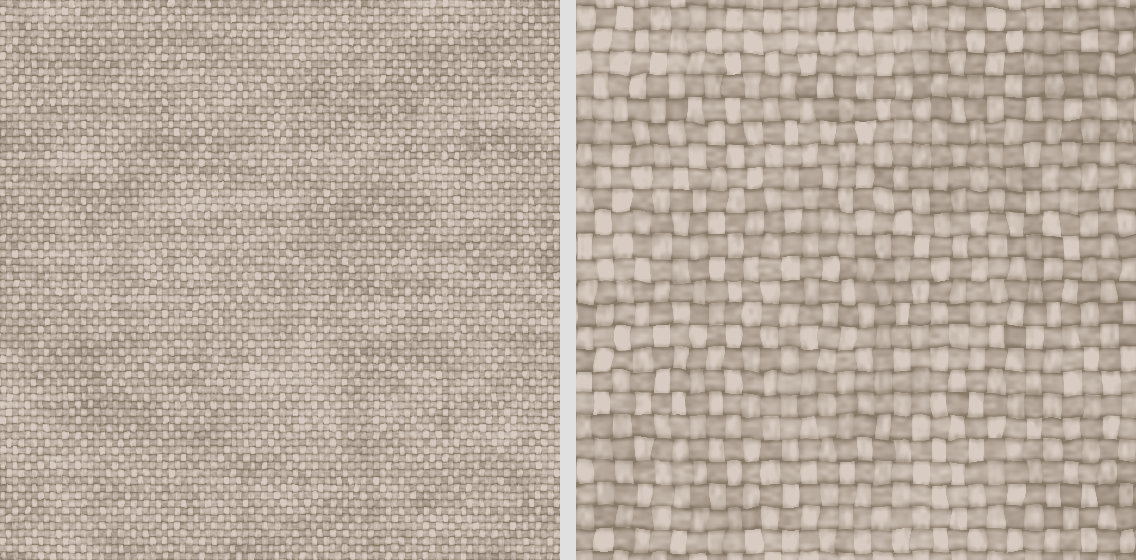
Left, the full canvas; right, a detail of the centre.
Reproduce this texture procedurally as a Shadertoy shader.

```glsl
// Beige plain-weave linen: 90 pale warp threads crossing 74 darker weft threads.

float hash(vec2 p) {
    vec3 q = fract(p.xyx * vec3(0.1031, 0.1030, 0.0973));
    q += dot(q, q.yzx + 33.33);
    return fract((q.x + q.y) * q.z);
}

float noise(vec2 p) {
    vec2 i = floor(p), f = fract(p);
    f = f * f * (3.0 - 2.0 * f);
    return mix(mix(hash(i), hash(i + vec2(1, 0)), f.x),
               mix(hash(i + vec2(0, 1)), hash(i + vec2(1, 1)), f.x), f.y);
}

// Rounded cross-section of a yarn, 1 at its axis and 0 at its edge
float yarnProfile(float offset, float radius) {
    float t = offset / radius;
    return sqrt(max(1.0 - t * t, 0.0));
}

void mainImage(out vec4 fragColor, in vec2 fragCoord) {
    vec2 uv = fragCoord / iResolution.xy;

    // Thread grid; the rows run straighter than the columns
    vec2 weave = uv * vec2(90.0, 74.0);
    weave += vec2(0.30, 0.16) * (vec2(noise(weave * vec2(0.35, 0.22)),
                                      noise(weave * vec2(0.22, 0.35) + 57.0)) - 0.5);
    weave += vec2(0.26, 0.16) * (vec2(noise(weave * 1.3 + 11.0),
                                      noise(weave * 1.3 + 83.0)) - 0.5);
    vec2 cell = floor(weave);
    vec2 local = weave - cell - 0.5;
    float side = 1.0 - 2.0 * mod(cell.x + cell.y, 2.0);

    // Yarns swell and thin along their length
    float warpRadius = 0.38 + 0.14 * noise(vec2(cell.x * 7.3, weave.y * 0.6));
    float weftRadius = 0.44 + 0.10 * noise(vec2(weave.x * 0.4, cell.y * 9.1 + 31.0));
    float warpRound = yarnProfile(local.x, warpRadius);
    float weftRound = yarnProfile(local.y, weftRadius);

    // Each yarn rises and dips in turn; the higher one shows
    float warpWave = side * cos(3.14159 * local.y);
    float weftWave = -side * cos(3.14159 * local.x);
    float warpHeight = warpWave + 1.2 * warpRound;
    float weftHeight = weftWave + 1.2 * weftRound;
    float warpOnTop = smoothstep(-0.20, 0.30, warpHeight - weftHeight - 0.05);

    // Fine fibres lie along each yarn
    float warpFibre = noise(uv * vec2(400.0, 150.0)) - 0.5;
    float weftFibre = noise(uv * vec2(150.0, 360.0) + 19.0) - 0.5;

    // Tone from roundness, height, fibre and the dye of each stitch
    float warpTone = 0.44 + 0.30 * warpRound + 0.22 * warpWave + 0.32 * warpFibre
                   + 0.28 * (hash(cell + 5.0) - 0.5);
    float weftTone = 0.16 + 0.34 * weftRound + 0.10 * weftWave + 0.32 * weftFibre
                   + 0.24 * (noise(vec2(weave.x * 0.45, cell.y * 3.7)) - 0.5);
    float tone = mix(weftTone, warpTone, warpOnTop);

    // Shadows: deep lines between rows, softer pits at the stitch corners
    tone -= mix(0.30, 0.20, warpOnTop) * smoothstep(0.27, 0.48, abs(local.y));
    tone -= 0.18 * (1.0 - smoothstep(0.2, 1.1, max(warpHeight, weftHeight)));

    // Slubby streaks along both thread directions and broad soft mottling
    tone += 0.24 * (noise(vec2(uv.x * 9.0, cell.y * 0.8)) - 0.5);
    tone += 0.15 * (noise(vec2(cell.x * 0.7, uv.y * 8.0 + 40.0)) - 0.5);
    tone += 0.16 * (noise(uv * vec2(6.0, 11.0) + 71.0) - 0.5);

    // Fuzz and a few pale flecks
    tone += 0.24 * (noise(uv * 270.0 + 7.0) - 0.5);
    tone += 0.16 * step(0.992, hash(cell + 210.0)) * warpRound * weftRound;
    tone = clamp(0.56 + 1.12 * (tone - 0.49), -0.08, 1.12);

    vec3 shadowTaupe = vec3(0.55, 0.495, 0.43);
    vec3 paleLinen = vec3(0.815, 0.768, 0.725);
    fragColor = vec4(mix(shadowTaupe, paleLinen, tone), 1.0);
}
```
